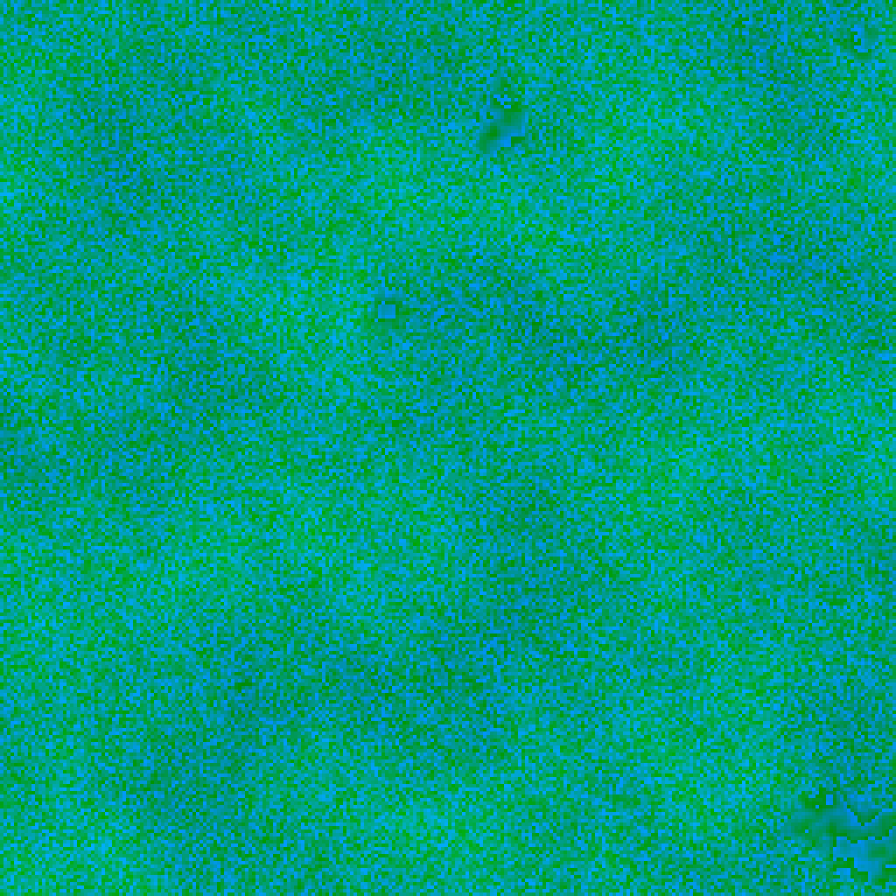
Reproduce this texture procedurally as a WebGL 2 fragment shader.

```glsl
#version 300 es
precision highp float;
precision highp int;

uniform vec2 u_resolution;
out vec4 outColor;

const float GRID = 256.0;          // grains along the short side
const float GREEN_MEAN = 0.622;
const float CLOUD_CONTRAST = 0.055;
const float CLOUD_SCALE = 7.0;
const float GREEN_JITTER = 0.012;
const float MID_PULL = 0.033;      // gathers blue values near one half
const float CONTOUR_COUNT = 1.6;   // blue wraps inside calm pockets
const float CONTOUR_SCALE = 22.0;
const float POCKET_DARKEN = 0.05;
const float TAU = 6.2831853;

// Calm pockets: centre, then radii
const int POCKETS = 4;
const vec4 POCKET[POCKETS] = vec4[POCKETS](
    vec4(0.97, 0.07, 0.085, 0.035),
    vec4(0.55, 0.87, 0.025, 0.040),
    vec4(0.96, 0.96, 0.022, 0.030),
    vec4(0.43, 0.64, 0.018, 0.040));

float hash(ivec2 cell, uint seed) {
    uvec2 q = uvec2(cell + 4096) * uvec2(1597334673u, 3812015801u);
    uint h = (q.x ^ q.y ^ (seed * 668265263u)) * 1597334673u;
    h = (h ^ (h >> 15u)) * 2246822519u;
    h ^= h >> 13u;
    return float(h >> 8u) / 16777216.0;
}

// Rotated, bent sine waves of falling strength
float layeredSines(vec2 p) {
    const mat2 turn = mat2(0.80, 0.60, -0.60, 0.80);
    float sum = 0.0;
    float strength = 0.5;
    for (int i = 0; i < 6; i++) {
        p = turn * p * 1.75 + vec2(2.3, 4.1);
        sum += strength * sin(p.x + 1.4 * sin(p.y + 0.6 * sum));
        strength *= 0.66;
    }
    return sum;
}

// 1 inside the calm pockets, falling to 0 around them
float calmness(vec2 uv) {
    vec2 bend = vec2(layeredSines(uv * 14.0), layeredSines(uv.yx * 14.0 + 5.0));
    float calm = 0.0;
    for (int i = 0; i < POCKETS; i++) {
        vec2 d = (uv - POCKET[i].xy) / POCKET[i].zw + 0.7 * bend;
        calm = max(calm, exp(-0.8 * dot(d, d)));
    }
    return calm;
}

vec3 grainColor(ivec2 cell) {
    vec2 uv = (vec2(cell) + 0.5) / GRID;
    float calm = smoothstep(0.05, 0.75, calmness(uv));

    // Blue wraps around; its scatter shrinks in calm pockets
    float drift = CONTOUR_COUNT * layeredSines(uv * CONTOUR_SCALE * 0.5);
    float scatter = 1.0 - 0.97 * calm;
    float blue = fract(drift + scatter * hash(cell, 1u));
    blue += MID_PULL * sin(TAU * blue);

    // Green carries the slow clouds
    float green = GREEN_MEAN + CLOUD_CONTRAST * layeredSines(uv * CLOUD_SCALE);
    green += GREEN_JITTER * (hash(cell, 2u) - 0.5) - POCKET_DARKEN * calm;
    return vec3(0.0, green, blue);
}

void main() {
    float side = min(u_resolution.x, u_resolution.y);
    vec2 p = gl_FragCoord.xy / side * GRID - 0.5;
    ivec2 cell = ivec2(floor(p));

    // Blend only across one pixel at grain borders
    float footprint = min(GRID / side, 1.0);
    vec2 f = clamp((fract(p) - 0.5) / footprint + 0.5, 0.0, 1.0);

    vec3 low = mix(grainColor(cell), grainColor(cell + ivec2(1, 0)), f.x);
    vec3 high = mix(grainColor(cell + ivec2(0, 1)), grainColor(cell + ivec2(1, 1)), f.x);
    outColor = vec4(mix(low, high, f.y), 1.0);
}
```
